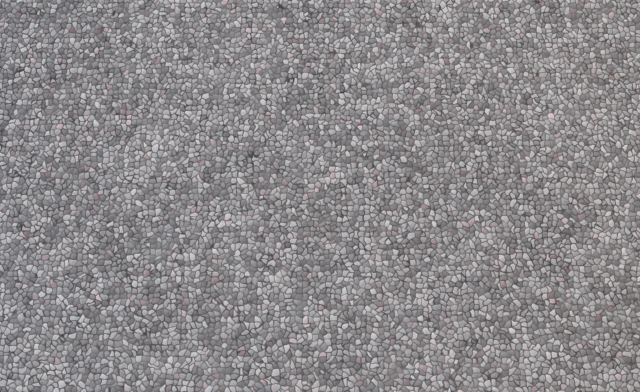
Reproduce this texture procedurally as a WebGL 2 fragment shader.

```glsl
#version 300 es
precision highp float;
// Fine grey gravel seen at a slight tilt: a jittered cellular pattern whose
// stretched, turned cells form the stones, with dark gaps between them.
// Each stone has its own tone, tint and lit side; several samples soften it.
uniform vec2 u_resolution;
out vec4 fragColor;

vec3 hash3(vec2 p) {
    vec3 q = fract(p.xyx * vec3(0.1031, 0.1030, 0.0973));
    q += dot(q, q.yxz + 33.33);
    return fract((q.xxy + q.yzz) * q.zyx);
}

float valueNoise(vec2 p) {
    vec2 cell = floor(p);
    vec2 f = fract(p);
    f = f * f * (3.0 - 2.0 * f);
    float low = mix(hash3(cell).x, hash3(cell + vec2(1.0, 0.0)).x, f.x);
    float high = mix(hash3(cell + vec2(0.0, 1.0)).x, hash3(cell + 1.0).x, f.x);
    return mix(low, high, f.y);
}

// Stones shrink slightly towards the far (upper) edge.
vec2 groundPlane(vec2 p) {
    return vec2((p.x - 0.8) * (1.0 + 0.16 * p.y), p.y * (1.0 + 0.1 * p.y)) * 66.0 + 200.0;
}

vec3 gravel(vec2 p) {
    // Slight warping makes the outlines irregular.
    p += 0.35 * (vec2(valueNoise(p * 1.7), valueNoise(p * 1.7 + 71.0)) - 0.5);
    vec2 base = floor(p);
    float nearest = 9.0;
    float second = 9.0;
    vec2 stoneId = base;
    vec2 stoneOffset = vec2(0.0);

    // Nearest and second nearest stone, measured with a turned ellipse.
    for (int y = -1; y <= 1; y++) {
        for (int x = -1; x <= 1; x++) {
            vec2 id = base + vec2(x, y);
            vec3 rnd = hash3(id);
            vec2 offset = p - id - 0.1 - 0.8 * rnd.xy;
            float angle = 3.14159 * rnd.z;
            vec2 axis = vec2(cos(angle), sin(angle));
            vec2 local = vec2(dot(offset, axis), dot(offset, vec2(-axis.y, axis.x)));
            float d = length(local * vec2(0.8, 1.25));
            if (d < nearest) {
                second = nearest;
                nearest = d;
                stoneId = id;
                stoneOffset = offset;
            } else {
                second = min(second, d);
            }
        }
    }

    // Stone tone, light falling from the upper left, and a faint tint.
    vec3 look = hash3(stoneId + 137.0);
    float tone = 0.615 + 0.27 * (look.x - 0.5);
    tone += 0.11 * dot(stoneOffset, vec2(-0.5, 0.85));
    tone += 0.07 * (valueNoise(p * 3.1 + 19.0) - 0.5);
    vec3 tint = mix(vec3(-0.008, -0.002, 0.008), vec3(0.012, -0.003, -0.004), look.y);
    tint += vec3(0.045, -0.015, -0.008) * smoothstep(0.93, 0.98, look.z);
    float gapTone = 0.25 + 0.2 * valueNoise(p * 0.9 + 43.0);
    float body = smoothstep(0.0, 0.26, second - nearest);
    return mix(vec3(gapTone), tone + tint, body);
}

void main() {
    vec2 p = gl_FragCoord.xy / u_resolution.y;
    vec3 color = vec3(0.0);
    for (int j = -1; j <= 1; j++) {
        for (int i = -1; i <= 1; i++) {
            color += gravel(groundPlane(p + 0.0011 * vec2(i, j)));
        }
    }
    color /= 9.0;

    // Broad patches of brightness and a cool left, warm right drift.
    color += 0.035 * (valueNoise(p * 5.0 + 7.0) - 0.5);
    color += 0.03 * (valueNoise(p * 17.0 + 31.0) - 0.5);
    color += vec3(0.007, 0.0, -0.007) * (p.x - 0.8) + vec3(0.003, -0.003, 0.002);
    fragColor = vec4(clamp(color, 0.0, 1.0), 1.0);
}
```
